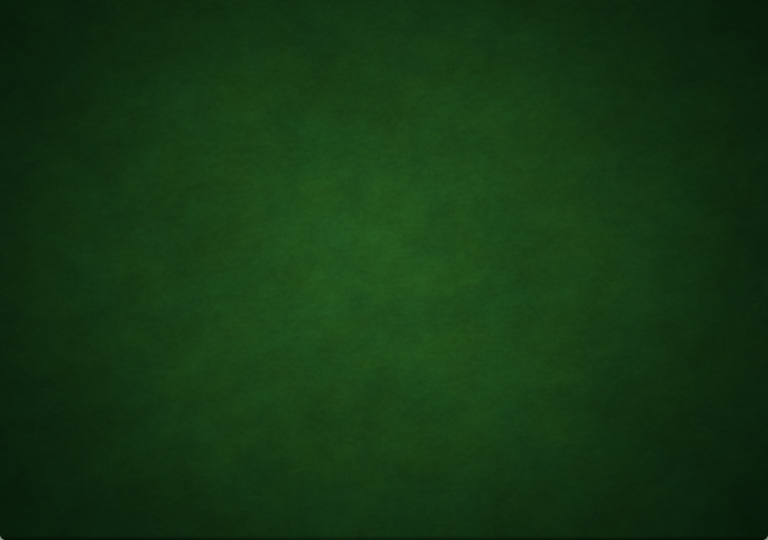
This background is drawn by a WebGL 1 fragment shader. Its source:

```glsl
precision highp float;

uniform vec2 u_resolution;

const vec3 GLOW_GREEN = vec3(0.130, 0.322, 0.112);
const vec3 EDGE_GREEN = vec3(0.029, 0.108, 0.040);
const vec3 OLIVE_TINT = vec3(0.10, 0.0, -0.12);
const vec3 CORNER_GREY = vec3(0.55, 0.60, 0.55);
const float PI = 3.14159;

vec2 randomGradient(vec2 cell) {
  vec2 q = fract(cell * vec2(0.1031, 0.1137));
  q += dot(q, q.yx + 33.33);
  float angle = 2.0 * PI * fract((q.x + q.y) * q.x * 7.13);
  return vec2(cos(angle), sin(angle));
}

float gradientNoise(vec2 p) {
  vec2 cell = floor(p);
  vec2 f = fract(p);
  vec2 u = f * f * f * (f * (f * 6.0 - 15.0) + 10.0);
  float a = dot(randomGradient(cell), f);
  float b = dot(randomGradient(cell + vec2(1.0, 0.0)), f - vec2(1.0, 0.0));
  float c = dot(randomGradient(cell + vec2(0.0, 1.0)), f - vec2(0.0, 1.0));
  float d = dot(randomGradient(cell + vec2(1.0, 1.0)), f - vec2(1.0, 1.0));
  return mix(mix(a, b, u.x), mix(c, d, u.x), u.y);
}

float fractalNoise(vec2 p, float gain) {
  float sum = 0.0;
  float amplitude = 1.0;
  for (int i = 0; i < 5; i++) {
    sum += amplitude * gradientNoise(p);
    p = 2.03 * p + vec2(17.3, 9.1);
    amplitude *= gain;
  }
  return sum;
}

vec2 rotate(vec2 p, float angle) {
  float c = cos(angle);
  float s = sin(angle);
  return vec2(c * p.x + s * p.y, c * p.y - s * p.x);
}

// Alternating light and dark patches around a centre
float softPatches(vec2 p, vec2 centre, vec2 spacing) {
  vec2 wave = cos(PI * (p - centre) / spacing);
  return wave.x * wave.y;
}

float vignette(vec2 p, vec2 centre, vec2 radii) {
  return smoothstep(0.0, 1.5, length((p - centre) / radii));
}

float roundedBox(vec2 p, vec2 halfSize, float radius) {
  vec2 q = abs(p) - halfSize + radius;
  return length(max(q, 0.0)) + min(max(q.x, q.y), 0.0) - radius;
}

void main() {
  vec2 p = gl_FragCoord.xy / u_resolution.y;
  float aspect = u_resolution.x / u_resolution.y;
  float pixel = 1.0 / u_resolution.y;

  // Broad light
  vec2 centre = vec2(aspect * 0.495, 0.52);
  float shade = vignette(p, centre, vec2(aspect * 0.47, 0.60));
  vec3 colour = mix(GLOW_GREEN, EDGE_GREEN, shade);

  // Cloudy mottling
  vec2 warp = vec2(gradientNoise(p * 9.0), gradientNoise(p * 9.0 + 31.7));
  vec2 warped = p + 0.03 * warp;
  float patches = softPatches(warped, vec2(0.646, 0.539), vec2(0.277, 0.286));
  vec2 cloudPoint = rotate(warped, 0.2) * vec2(10.0, 14.0);
  float clouds = fractalNoise(cloudPoint + 24.0, 0.76);
  colour *= 1.0 + 0.04 * patches + 0.09 * clouds;

  // Olive and cool drifts
  float tint = fractalNoise(p * 10.0 + 53.0, 0.6);
  colour *= 1.0 + OLIVE_TINT * tint;

  // Level fibres and even grain
  float fibres = gradientNoise(rotate(p, 0.12) * vec2(55.0, 120.0));
  float grain = gradientNoise(rotate(p, 0.7) * 150.0 + 200.0);
  colour *= 1.0 + 0.05 * fibres + 0.06 * grain;

  // Dark lower rim and rounded lower corners
  colour *= mix(0.6, 1.0, smoothstep(0.0, 0.009, p.y));
  vec2 panelHalf = vec2(0.5 * aspect, 1.0);
  float panel = roundedBox(p - panelHalf, panelHalf, 0.012);
  colour = mix(colour, CORNER_GREY, smoothstep(-0.5 * pixel, pixel, panel));

  gl_FragColor = vec4(colour, 1.0);
}
```
